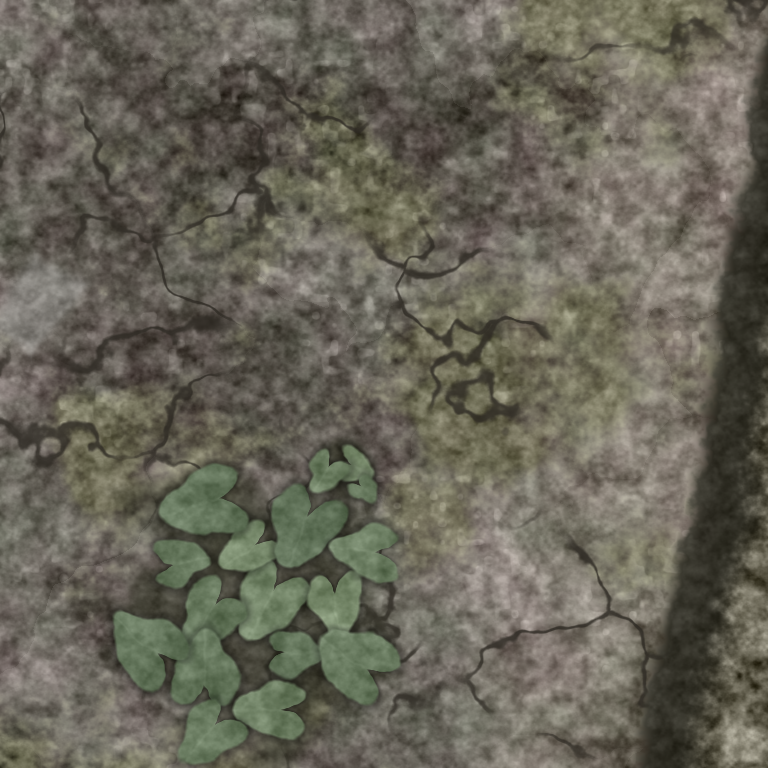
Write a three.js fragment shader that draws this texture.

```glsl
// Weathered mossy stone with thin cracks, a dark groove at the right and a low leafy plant.
varying vec2 vUv;

float hash(vec2 p) {
  vec3 q = fract(vec3(p.xyx) * 0.1031);
  q += dot(q, q.yzx + 33.33);
  return fract((q.x + q.y) * q.z);
}

float noise(vec2 p) {
  vec2 i = floor(p), f = fract(p);
  f = f * f * (3.0 - 2.0 * f);
  return mix(mix(hash(i), hash(i + vec2(1, 0)), f.x),
             mix(hash(i + vec2(0, 1)), hash(i + vec2(1, 1)), f.x), f.y);
}

float fbm(vec2 p) {
  float sum = 0.0, amp = 0.53;
  for (int i = 0; i < 4; i++) {
    sum += amp * noise(p);
    p = mat2(1.6, 1.2, -1.2, 1.6) * p + 17.3;
    amp *= 0.5;
  }
  return sum;
}

// Cellular noise: x = distance to the cell border, y = random value of the cell
vec2 cells(vec2 p) {
  vec2 base = floor(p);
  float near = 9.0, second = 9.0, id = 0.0;
  for (int y = -1; y <= 1; y++)
  for (int x = -1; x <= 1; x++) {
    vec2 c = base + vec2(x, y);
    float d = distance(p, c + 0.1 + 0.8 * vec2(hash(c + 40.0), hash(c + 91.0)));
    if (d < near) { second = near; near = d; id = hash(c + 7.0); }
    else second = min(second, d);
  }
  return vec2(second - near, id);
}

// Signed distance to a lobed leaf with a notch at its stem
float leaf(vec2 q, float size) {
  float a = atan(q.y, q.x);
  float notch = exp(-9.0 * (3.1416 - abs(a)) * (3.1416 - abs(a)));
  return length(q) - size * (0.92 + 0.13 * cos(3.0 * a) + 0.06 * cos(5.0 * a + 1.0) - 0.5 * notch);
}

// Lays leaves on a golden-angle spiral, each with a shadow on what lies below
vec3 plant(vec3 col, vec2 p, vec2 centre, float spread, float size, float count, float grain) {
  vec2 wobble = 0.014 * vec2(fbm(p * 28.0) - 0.5, fbm(p * 28.0 + 50.0) - 0.5);
  float gloom = 1.0 - smoothstep(0.75, 1.25, length(p - centre) / spread + fbm(p * 14.0) - 0.5);
  col = mix(col, vec3(0.23, 0.23, 0.18) + 0.5 * grain, 0.75 * gloom);
  for (int i = 0; i < 14; i++) {
    float k = float(i);
    if (k >= count) break;
    float rnd = hash(vec2(k, 3.0) + floor(centre * 100.0));
    float turn = 2.4 * k + 0.7;
    vec2 q = p + wobble - centre - spread * sqrt((k + 0.4) / count) * vec2(cos(turn), sin(turn));
    float tilt = 6.2832 * rnd;
    q = mat2(cos(tilt), -sin(tilt), sin(tilt), cos(tilt)) * q;
    q.y *= 1.2;
    float d = leaf(q, size * (0.7 + 0.55 * fract(rnd * 7.0)));
    col *= 1.0 - 0.35 * (1.0 - smoothstep(-0.005, 0.016, d));
    float vein = (1.0 - smoothstep(0.0, 0.004, abs(q.y))) * 0.03;
    vec3 green = mix(vec3(0.37, 0.44, 0.34), vec3(0.48, 0.55, 0.43), fract(rnd * 13.0));
    green += vein + 0.6 * grain + 0.9 * q.x;
    col = mix(col, green, 1.0 - smoothstep(-0.003, 0.003, d));
  }
  return col;
}

void main() {
  vec2 p = vUv;
  vec2 warp = vec2(fbm(p * 9.0), fbm(p * 9.0 + 30.0)) - 0.5;
  float grain = 0.42 * (fbm(p * vec2(58.0, 66.0)) - 0.5) + 0.09 * (noise(p * 190.0) - 0.5);
  float patches = fbm(p * 6.0 + warp);
  float right = smoothstep(0.5, 0.85, p.x + 0.3 * warp.x);

  // Stone tones, paler and warmer to the right
  vec2 stone = cells(p * 5.5 + 1.1 * warp);
  vec3 col = mix(vec3(0.405, 0.385, 0.355), vec3(0.48, 0.45, 0.41), right);
  col += 0.3 * (patches - 0.5) + 0.07 * (stone.y - 0.5);
  col += right * 0.1 * (smoothstep(0.0, 0.35, stone.x) - 0.6);
  col += vec3(0.012, -0.004, 0.008) * (4.0 * fbm(p * 16.0 + 80.0) - 2.0);

  // Olive moss and pale lichen flecks
  float moss = smoothstep(0.5, 0.72, fbm(p * 7.0 + 12.0) + 0.5 * grain);
  col = mix(col, vec3(0.42, 0.42, 0.29), 0.6 * moss);
  float fleck = smoothstep(0.6, 0.8, noise(p * 85.0 + 9.0)) * smoothstep(0.45, 0.65, fbm(p * 9.0 + 60.0));
  col += 0.09 * fleck + grain;

  // Broken cracks along some of the stone borders
  float broken = smoothstep(0.5, 0.64, fbm(p * 5.0 + 21.0) + 0.06 * right);
  float crack = 1.0 - smoothstep(0.012, 0.07, stone.x + 0.12 * grain);
  col = mix(col, vec3(0.18, 0.165, 0.14), 0.8 * crack * broken);

  // One pale chip of rock at the left
  vec2 chip = mat2(0.8, 0.6, -0.6, 0.8) * (p - vec2(0.045, 0.6)) + 0.04 * warp;
  float chipEdge = max(abs(chip.x) - 0.04, abs(chip.y) - 0.065);
  col = mix(col, vec3(0.56, 0.55, 0.53) + 0.7 * grain, 0.8 - 0.8 * smoothstep(-0.012, 0.005, chipEdge));

  // Slanting groove with rough ground beyond it
  float across = p.x - (0.865 + 0.22 * p.y - 0.06 * p.y * p.y) + 0.05 * warp.x + 0.06 * grain;
  float halfWidth = 0.038 - 0.012 * p.y;
  vec3 ground = vec3(0.35, 0.335, 0.27) + 0.5 * (patches - 0.5) + 1.5 * grain;
  col = mix(col, ground, smoothstep(-0.01, 0.01, across));
  float groove = smoothstep(-halfWidth - 0.008, -halfWidth + 0.012, across)
               * (1.0 - smoothstep(halfWidth - 0.015, halfWidth + 0.035, across));
  col = mix(col, vec3(0.19, 0.185, 0.15) + 0.4 * grain, 0.92 * groove);

  // Low plant and a small sprig above it
  col = plant(col, p, vec2(0.33, 0.2), 0.175, 0.05, 14.0, grain);
  col = plant(col, p, vec2(0.45, 0.385), 0.035, 0.028, 3.0, grain);

  gl_FragColor = vec4(clamp(col, 0.0, 1.0), 1.0);
}
```
